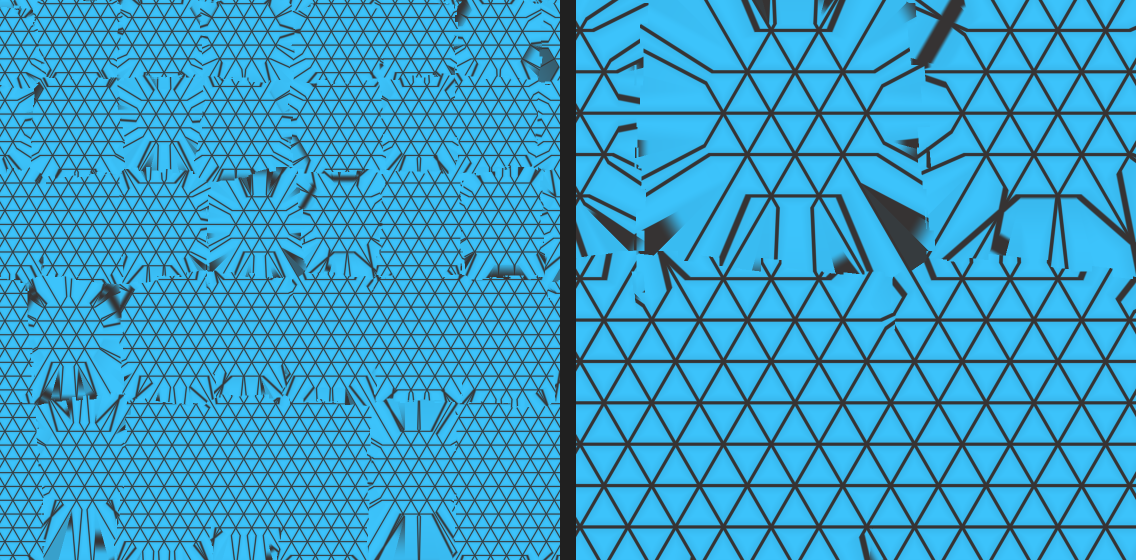
Left, the full canvas; right, a detail of the centre.
Write a WebGL 2 fragment shader that draws this pattern.

```glsl
#version 300 es
precision highp float;

uniform vec2 u_resolution;
out vec4 fragColor;

const vec3 SKY = vec3(0.235, 0.765, 0.985);
const vec3 SKY_SHADE = vec3(0.22, 0.72, 0.93);
const vec3 INK = vec3(0.21, 0.20, 0.20);

const float LINE_GAP = 0.02463;
const float LINE_WIDTH = 0.0019;
const vec2 GRID_ORIGIN = vec2(0.094, 0.96875);
const float COLUMN_PITCH = 0.15;
const float COLUMN_SHIFT = 0.07;
const float ROW_LINEAR = 2.8;
const float ROW_QUADRATIC = 2.2;
const float SIDES = 12.0;
const float PI = 3.14159;

vec3 hash32(vec2 p) {
    vec3 q = fract(vec3(p.xyx) * vec3(0.1031, 0.1030, 0.0973));
    q += dot(q, q.yxz + 33.33);
    return fract((q.xxy + q.yzz) * q.zyx);
}

// Rows grow taller towards the bottom
float heightToRow(float y) {
    return y * (ROW_LINEAR + ROW_QUADRATIC * y);
}

float rowToHeight(float row) {
    float root = max(ROW_LINEAR * ROW_LINEAR + 4.0 * ROW_QUADRATIC * row, 0.0);
    return (sqrt(root) - ROW_LINEAR) / (2.0 * ROW_QUADRATIC);
}

vec2 patchCentre(vec2 id) {
    vec2 jitter = hash32(id + 17.0).xy - 0.5;
    vec2 centre = vec2((id.x + 0.5) * COLUMN_PITCH + COLUMN_SHIFT, rowToHeight(id.y + 0.5));
    return centre + jitter * vec2(0.045, 0.03);
}

vec2 nearestPatch(vec2 p) {
    vec2 home = floor(vec2((p.x - COLUMN_SHIFT) / COLUMN_PITCH, heightToRow(p.y)));
    vec2 best = home;
    float bestDistance = 1e3;
    for (int j = -1; j <= 1; j++) {
        for (int i = -1; i <= 1; i++) {
            vec2 id = home + vec2(i, j);
            float d = distance(p, patchCentre(id));
            if (d < bestDistance) {
                bestDistance = d;
                best = id;
            }
        }
    }
    return best;
}

// Keeps the polygon interior and smears its rim outwards
vec2 smearOutside(vec2 offset, float radius, float creep) {
    float sector = 2.0 * PI / SIDES;
    float angle = round(atan(offset.y, offset.x) / sector) * sector;
    vec2 normal = vec2(cos(angle), sin(angle));
    vec2 tangent = vec2(-normal.y, normal.x);
    float along = dot(offset, normal);
    float halfSide = radius * tan(0.5 * sector);
    float across = clamp(dot(offset, tangent), -halfSide, halfSide);
    along = min(along, radius) + creep * max(along - radius, 0.0);
    return normal * along + tangent * across;
}

float lineDistance(float x, float gap) {
    return abs(fract(x / gap + 0.5) - 0.5) * gap;
}

float triangleGridDistance(vec2 p, float gap) {
    vec2 slope = vec2(0.8660254, 0.5);
    float rising = lineDistance(dot(p, slope), gap);
    float falling = lineDistance(dot(p, vec2(-slope.x, slope.y)), gap);
    return min(lineDistance(p.y, gap), min(rising, falling));
}

vec3 patchwork(vec2 p, float pixel) {
    // Notched seams between patches
    vec2 notch = hash32(floor(p / (0.5 * LINE_GAP)) + 71.0).xy - 0.5;
    vec2 id = nearestPatch(p + notch * 0.009);
    vec2 centre = patchCentre(id);
    vec3 random = hash32(id + 43.0);

    // Patch size and smear strength
    float rowHeight = 1.0 / (ROW_LINEAR + 2.0 * ROW_QUADRATIC * centre.y);
    float radius = rowHeight * mix(0.42, 0.56, random.x);
    radius *= random.y < 0.14 ? 0.6 : 1.0;
    float creep = mix(-0.22, 0.22, random.z);
    vec2 q = centre + smearOutside(p - centre, radius, creep);

    // Shaded triangles with dark outlines
    float d = triangleGridDistance(q - GRID_ORIGIN, LINE_GAP);
    vec3 fill = mix(SKY_SHADE, SKY, smoothstep(0.0, LINE_GAP * 0.27, d));
    float halfWidth = 0.5 * LINE_WIDTH;
    float ink = 1.0 - smoothstep(halfWidth - 0.5 * pixel, halfWidth + 0.5 * pixel, d);
    return mix(fill, INK, ink);
}

void main() {
    float pixel = 1.0 / u_resolution.y;
    vec3 color = vec3(0.0);
    // Four samples smooth the seams
    for (int j = 0; j < 2; j++) {
        for (int i = 0; i < 2; i++) {
            vec2 shift = (vec2(i, j) - 0.5) * 0.5;
            color += patchwork((gl_FragCoord.xy + shift) * pixel, pixel);
        }
    }
    fragColor = vec4(color * 0.25, 1.0);
}
```
